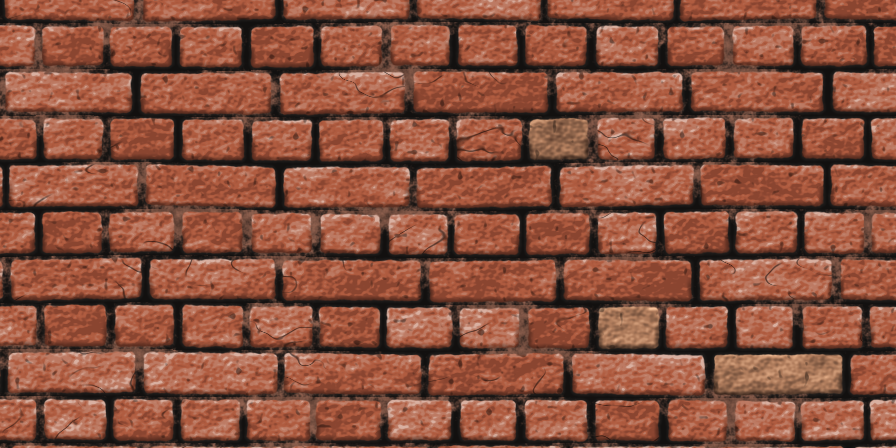
Write a Shadertoy shader that draws this texture.

```glsl
// Weathered red brick wall: courses of long bricks alternate with courses of short ones.
// Jittered joints give each brick its own rounded box; gradient noise roughens the edges
// and supplies embossed grain, pits, cracks and pale dust over dark open joints.

#define ROWS 9.6            // courses per canvas height
#define ROW_SHIFT 0.1       // part of a course below the lowest full one
#define LONG_PITCH 0.315    // long brick plus joint
#define SHORT_PITCH 0.1545  // short brick plus joint
#define JITTER 0.075        // joint wander, in pitches
#define BED_GAP 0.0062      // half of a horizontal joint
#define CORNER 0.011        // corner radius
#define ROUGHNESS 0.0045    // edge wobble
#define GRAIN 1.5           // strength of embossed grain
#define TAN_SHARE 0.05      // share of bricks fired pale

const vec3 GAP   = vec3(0.115, 0.105, 0.10);
const vec3 EARTH = vec3(0.40, 0.27, 0.22);
const vec3 RUST  = vec3(0.54, 0.27, 0.19);
const vec3 RED   = vec3(0.69, 0.36, 0.25);
const vec3 PINK  = vec3(0.74, 0.48, 0.39);
const vec3 DUST  = vec3(0.85, 0.69, 0.63);
const vec3 TAN   = vec3(0.74, 0.57, 0.43);

float hash(vec2 p) {
    vec3 h = fract(p.xyx * 0.1031);
    h += dot(h, h.yzx + 33.33);
    return fract((h.x + h.y) * h.z);
}

float cornerSlope(vec2 cell, vec2 delta) {
    float a = 6.2832 * hash(cell);
    return dot(vec2(cos(a), sin(a)), delta);
}

// Gradient noise, roughly -1 to 1
float gnoise(vec2 p) {
    vec2 i = floor(p), f = fract(p), u = f * f * f * (f * (f * 6.0 - 15.0) + 10.0);
    vec2 e = vec2(1.0, 0.0);
    float below = mix(cornerSlope(i, f), cornerSlope(i + e, f - e), u.x);
    float above = mix(cornerSlope(i + e.yx, f - e.yx), cornerSlope(i + 1.0, f - 1.0), u.x);
    return 1.4 * mix(below, above, u.y);
}

float fbm(vec2 p) {
    float sum = 0.0, amp = 0.5;
    for (int i = 0; i < 3; i++) {
        sum += amp * gnoise(p);
        p = mat2(1.7, 1.3, -1.3, 1.7) * p + 17.3;
        amp *= 0.6;
    }
    return sum;
}

// Start and pitch of the joints in a course
vec2 courseSpacing(float row) {
    return mod(row, 2.0) > 0.5 ? vec2(0.005, LONG_PITCH - 0.0013 * row)
                               : vec2(0.086, SHORT_PITCH);
}

float jointX(float k, float row) {
    vec2 spacing = courseSpacing(row);
    return spacing.x + spacing.y * (k + JITTER * (hash(vec2(k, row) + 40.0) - 0.5));
}

float roundedBox(vec2 q, vec2 halfSize, float r) {
    vec2 e = abs(q) - halfSize + r;
    return length(max(e, 0.0)) + min(max(e.x, e.y), 0.0) - r;
}

void mainImage(out vec4 fragColor, in vec2 fragCoord) {
    vec2 p = fragCoord / iResolution.y;
    float pixel = 1.0 / iResolution.y;

    // Locate the brick
    float v = p.y * ROWS - ROW_SHIFT + 0.05 * gnoise(vec2(p.x * 1.5, p.y * 2.0 + 3.0));
    float row = floor(v);
    vec2 spacing = courseSpacing(row);
    float k = floor((p.x - spacing.x) / spacing.y);
    if (p.x < jointX(k, row)) k -= 1.0;
    else if (p.x > jointX(k + 1.0, row)) k += 1.0;
    float left = jointX(k, row), right = jointX(k + 1.0, row);
    vec2 id = vec2(k, row) + 70.0;
    float tint = hash(id), kind = hash(id + 13.0), tilt = hash(id + 29.0) - 0.5;

    // Brick outline
    vec2 q = vec2(p.x - 0.5 * (left + right), (v - row - 0.5) / ROWS);
    q.y += 0.03 * tilt * q.x;
    float sideGap = mix(0.007, 0.012, hash(id + 5.0));
    vec2 halfSize = vec2(0.5 * (right - left) - sideGap,
                         0.5 / ROWS - BED_GAP - 0.002 * hash(id + 9.0));
    float d = roundedBox(q, halfSize, CORNER) + ROUGHNESS * fbm(p * 28.0);
    float upper = smoothstep(-0.6, 0.6, q.y / halfSize.y);

    // Open joints with patches of earth, more of it resting on the brick tops
    float grit = fbm(p * 45.0 + 8.0);
    float earth = smoothstep(0.0, 0.6, gnoise(p * vec2(4.0, 7.0)) + 0.6 * grit + 0.25 * upper - 0.05);
    vec3 joint = mix(GAP, EARTH * (1.1 + 0.6 * grit), earth);
    joint *= mix(1.0, 0.6, smoothstep(0.0, 0.009, d) * (1.0 - earth));

    // Face tone: firing, blotches, grain lit from above, worn rim
    vec2 s = p + 9.0 * vec2(tint, kind);
    float grain = fbm(s * vec2(20.0, 26.0)) - fbm(s * vec2(20.0, 26.0) + vec2(-0.05, 0.13));
    float blotch = fbm(s * vec2(6.0, 9.0));
    float rim = 1.0 - smoothstep(0.0, 0.013, -d);
    float tone = 0.46 + 0.45 * (tint - 0.5) + 0.5 * blotch + GRAIN * grain + 0.3 * gnoise(s * 95.0);
    tone += rim * mix(-0.45, 0.38, upper);
    vec3 face = mix(RUST, RED, smoothstep(0.05, 0.45, tone));
    face = mix(face, PINK, smoothstep(0.45, 0.8, tone));
    face = mix(face, DUST, smoothstep(0.85, 1.25, tone + 0.25 * rim * blotch));
    face = mix(face, TAN * (0.7 + 0.5 * tone), 0.75 * step(kind, TAN_SHARE));

    // Pits, cracks and the shaded lower edge
    float pit = smoothstep(0.48, 0.75, gnoise(s * 50.0));
    float seam = abs(gnoise(s * vec2(9.0, 14.0) + 0.5 * blotch));
    float crack = (1.0 - smoothstep(0.0, 0.05, seam)) * step(0.65, kind) * smoothstep(-0.1, 0.2, blotch);
    face *= 1.0 - 0.4 * pit - 0.5 * crack * (1.0 - pit);
    face *= 1.0 - 0.35 * rim * (1.0 - upper);

    fragColor = vec4(mix(face, joint, smoothstep(-pixel, pixel, d)), 1.0);
}
```
